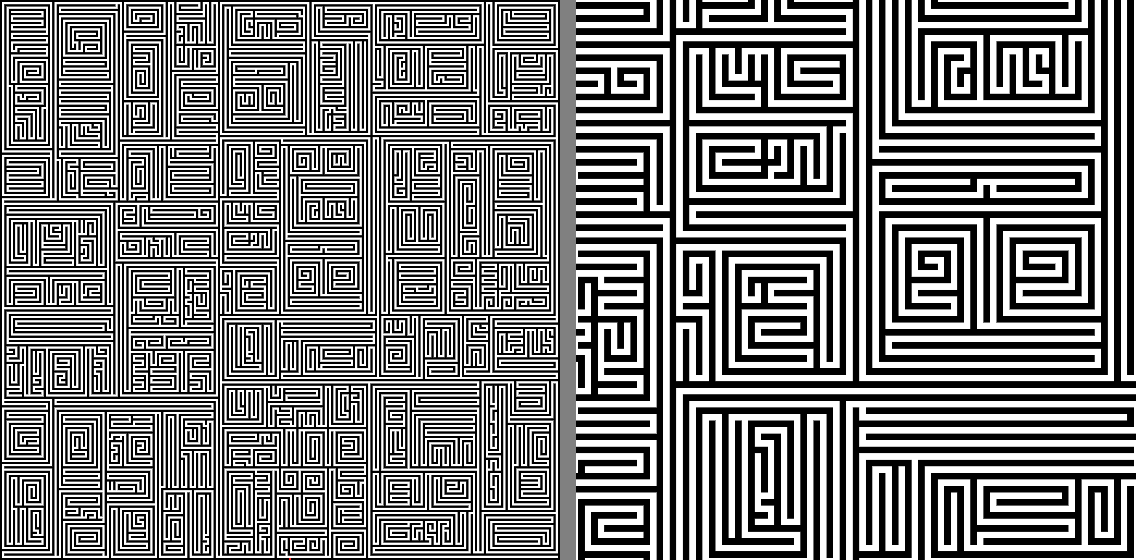
Left, the full canvas; right, a detail of the centre.
A Shadertoy shader for this pattern:

```glsl
const float CELLS = 128.0;          // maze cells along each side
const float HALF_CORRIDOR = 0.247;  // in cells
const float MARGIN = 0.25;          // outer wall, in cells
const float EDGE_WIDTH = 0.55;      // soft edge, in pixels
const vec3 WALL = vec3(0.0);
const vec3 CORRIDOR = vec3(1.0);
const vec3 ENTRANCE = vec3(0.95, 0.1, 0.1);

// Four random values from four numbers, without sine
vec4 hash4(vec4 p) {
    p = fract(p * vec4(0.1031, 0.1030, 0.0973, 0.1099));
    p += dot(p, p.wzxy + 33.33);
    return fract((p.xxyz + p.yzzw) * p.zywx);
}

// Large blocks must split, small ones are mostly filled by one winding path
float splitChance(float longest) {
    if (longest > 44.0) return 1.0;
    if (longest > 18.0) return 0.36;
    if (longest > 9.0) return 0.2;
    return longest > 4.0 ? 0.1 : 0.0;
}

// Direction from a cell to its predecessor in the spanning tree.
// A block is either cut in two or loses one strip along its border;
// strips chain into spirals (turning) or short meanders (not turning).
vec2 stepToParent(vec2 cell) {
    vec2 lo = vec2(0.0), hi = vec2(CELLS - 1.0);
    if (any(lessThan(cell, lo)) || any(greaterThan(cell, hi))) return vec2(0.0);

    vec2 corner = vec2(1.0, 0.0);   // where the path enters the block
    vec2 entry = vec2(0.0);         // way back out of that corner
    float axis = 0.0;

    for (int i = 0; i < 140; i++) {
        vec2 size = hi - lo + 1.0;
        vec4 rnd = hash4(vec4(lo, hi));

        if (rnd.x < splitChance(max(size.x, size.y))) {
            // Cut the block, often lengthwise, and keep the half with the cell
            vec2 along = size.x > size.y * exp2(mix(-1.1, 1.1, rnd.y)) ? vec2(1, 0) : vec2(0, 1);
            float cut = max(1.0, floor(dot(size, along) * mix(0.22, 0.78, rnd.z)));
            float border = dot(lo, along) + cut;
            bool upper = dot(cell, along) >= border;
            bool entryUpper = dot(corner, along) > 0.5;

            if (upper) lo = mix(lo, vec2(border), along);
            else hi = mix(hi, vec2(border - 1.0), along);

            // The other half is entered through the cut
            if (upper != entryUpper) {
                entry = along * (upper ? -1.0 : 1.0);
                corner = mix(vec2(step(0.5, rnd.w)), vec2(upper ? 0.0 : 1.0), along);
            }
            axis = step(0.5, fract(rnd.w * 13.0));
        } else {
            // Peel one strip off the border, starting at the entry corner
            bool turning = rnd.y < 0.74;
            if (turning) axis = 1.0 - axis;
            vec2 along = vec2(1.0 - axis, axis);
            vec2 across = 1.0 - along;
            vec2 start = mix(lo, hi, corner);

            if (dot(cell, across) == dot(start, across)) {
                vec2 back = along * (dot(corner, along) > 0.5 ? 1.0 : -1.0);
                return dot(cell, along) == dot(start, along) ? entry : back;
            }
            bool farSide = dot(corner, across) > 0.5;
            if (farSide) hi -= across;
            else lo += across;
            entry = across * (farSide ? 1.0 : -1.0);
            corner = mix(corner, 1.0 - corner, along);
        }
    }
    return vec2(0.0);
}

// Two neighbours are joined if either one is the predecessor of the other
bool linked(vec2 cell, vec2 parent, vec2 dir) {
    return parent == dir || stepToParent(cell + dir) == -dir;
}

// Signed distance to the corridors, in cells
float corridorDistance(vec2 p) {
    vec2 cell = floor(p);
    if (any(lessThan(cell, vec2(0.0))) || any(greaterThanEqual(cell, vec2(CELLS)))) return 1.0;

    vec2 local = p - cell - 0.5;
    vec2 side = mix(vec2(-1.0), vec2(1.0), step(0.0, local));
    vec2 q = abs(local);
    vec2 parent = stepToParent(cell);

    float d = max(q.x, q.y);
    if (linked(cell, parent, vec2(side.x, 0.0))) d = min(d, q.y);
    if (linked(cell, parent, vec2(0.0, side.y))) d = min(d, q.x);
    return d - HALF_CORRIDOR;
}

// Opacity of a shape with a narrow soft edge
float coverage(float d, float pixel) {
    return clamp(0.5 - d / (pixel * EDGE_WIDTH), 0.0, 1.0);
}

void mainImage(out vec4 fragColor, in vec2 fragCoord) {
    vec2 uv = fragCoord / iResolution.xy;
    float scale = CELLS + 2.0 * MARGIN;
    vec2 p = uv * scale - MARGIN;
    float pixel = scale / min(iResolution.x, iResolution.y);

    vec3 color = mix(WALL, CORRIDOR, coverage(corridorDistance(p), pixel));

    // Small entrance mark on the lower edge
    float mark = length(uv - vec2(0.518, 0.002)) - 0.002;
    color = mix(color, ENTRANCE, coverage(mark, pixel / scale));
    fragColor = vec4(color, 1.0);
}
```
